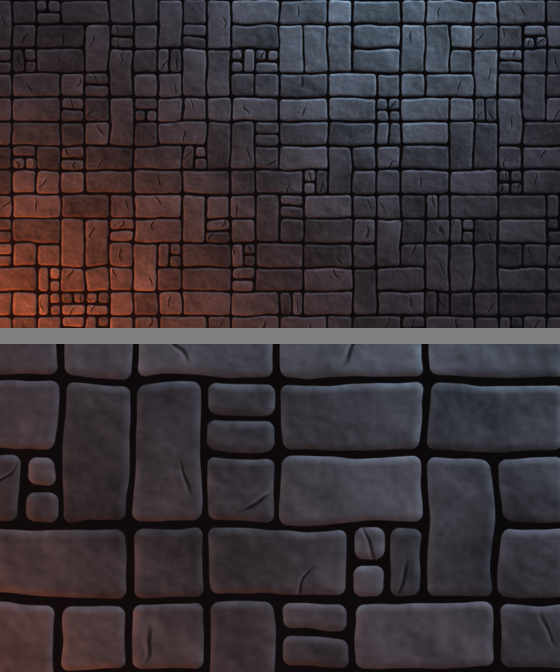
Top: the whole. Bottom: its middle third, enlarged.
A Shadertoy shader for this texture:

```glsl
float hash(vec2 p) {
    return fract(sin(dot(p, vec2(127.1, 311.7))) * 43758.5453);
}

float noise(vec2 p) {
    vec2 i = floor(p), f = fract(p);
    f = f * f * (3.0 - 2.0 * f);
    return mix(mix(hash(i), hash(i + vec2(1, 0)), f.x),
               mix(hash(i + vec2(0, 1)), hash(i + vec2(1, 1)), f.x), f.y);
}

float fbm(vec2 p) {
    float sum = 0.0, amp = 0.5;
    for (int i = 0; i < 4; i++) {
        sum += amp * noise(p);
        p = mat2(1.6, 1.2, -1.2, 1.6) * p + 7.3;
        amp *= 0.5;
    }
    return sum;
}

// Plane tiled by squares of side 6 and 4, so no seam runs straight through
void findSquare(vec2 p, out vec2 lo, out vec2 size) {
    vec2 u = vec2(6, 4), v = vec2(-4, 6);
    vec2 cell = floor(vec2(dot(p, u), dot(p, v)) / 52.0);
    lo = floor(p);
    size = vec2(1);
    for (int k = 0; k < 4; k++) {
        vec2 id = cell + vec2(-(k & 1), k >> 1);
        vec2 corner = id.x * u + id.y * v;
        vec2 q = p - corner;
        if (min(q.x, q.y) >= 0.0 && max(q.x, q.y) < 6.0) {
            lo = corner;
            size = vec2(6);
        }
        q.x -= 6.0;
        if (min(q.x, q.y) >= 0.0 && max(q.x, q.y) < 4.0) {
            lo = corner + vec2(6, 0);
            size = vec2(4);
        }
    }
}

// Random cuts turn each square into stones of 4x2 units and smaller
void findStone(vec2 p, out vec2 lo, out vec2 size) {
    findSquare(p, lo, size);
    for (int k = 0; k < 7; k++) {
        vec2 seed = lo + size * 7.13 + float(k) * 3.7;
        float area = size.x * size.y;
        float keep = area > 8.5 ? 0.0 : area > 4.5 ? (size.x > size.y ? 0.85 : 0.5)
                   : area > 2.5 ? 0.64 : area > 1.5 ? 0.75 : 1.0;
        if (hash(seed) < keep) break;
        bool cutX = size.x > size.y * 1.9
                 || (size.y < size.x * 1.9 && hash(seed + 5.1) > 0.6);
        int axis = cutX ? 0 : 1;
        float span = size[axis];
        float cut = span > 2.5 ? 2.0 * floor(1.0 + hash(seed + 9.7) * (span * 0.5 - 1.0)) : 1.0;
        if (p[axis] < lo[axis] + cut) {
            size[axis] = cut;
        } else {
            lo[axis] += cut;
            size[axis] -= cut;
        }
    }
}

void mainImage(out vec4 fragColor, in vec2 fragCoord) {
    vec2 uv = fragCoord / iResolution.y;
    float pixel = 27.0 / iResolution.y;
    vec2 p = uv * 27.0 + vec2(3.0, 5.0);
    p += 0.2 * (vec2(noise(p * 0.6), noise(p * 0.6 + 31.0)) - 0.5);

    vec2 lo, size;
    findStone(p, lo, size);
    vec2 seed = lo + size * 0.31;
    vec2 c = p - lo - size * 0.5;

    // Rounded stone with a chipped bevel
    float bevel = 0.24;
    float gap = 0.045 + 0.07 * noise(p * 1.7 + seed) + 0.04 * hash(seed + 2.0);
    vec2 q = abs(c) - size * 0.5 + gap;
    vec2 rise = max(q + bevel, 0.0) / bevel;
    float edge = length(rise);
    float stone = 1.0 - smoothstep(-pixel, pixel, (edge - 1.0) * bevel);
    vec2 slope = sign(c) * rise * min(edge, 1.0) / max(edge, 0.001);

    // Worn face, tilted a little, with chisel facets
    float rough = fbm(p * 1.3 + seed * 5.0);
    float fine = fbm(p * 5.0);
    float facet = fbm(p * vec2(0.9, 1.2) + seed * 3.0 + 0.12) - fbm(p * vec2(0.9, 1.2) + seed * 3.0);
    vec2 tilt = vec2(hash(seed + 3.0), hash(seed + 4.0)) - 0.5;
    float face = 0.77 + 0.38 * hash(seed + 1.0) + 0.3 * (rough - 0.47)
               + 0.22 * (fine - 0.47) + 0.9 * facet + 0.16 * dot(c, tilt);

    // Occasional scratch
    float angle = 0.6 + 1.6 * hash(seed + 6.0);
    vec2 along = vec2(cos(angle), sin(angle));
    vec2 s = c - tilt * size * 0.6;
    float across = dot(s, vec2(-along.y, along.x)) + 0.3 * (noise(p * 2.0) - 0.5);
    float reach = (1.0 - smoothstep(0.2, 0.65, abs(dot(s, along)))) * step(0.6, hash(seed + 8.0));
    float scratch = reach * (1.0 - smoothstep(0.02, 0.04 + pixel, abs(across)));
    float lip = reach * (1.0 - smoothstep(0.02, 0.04 + pixel, abs(across - 0.1)));
    face *= 1.0 - 0.5 * scratch + 0.2 * lip;

    // Ember glow from the lower left, cold lamp from above right
    vec2 toWarm = (uv - vec2(0.0, 0.02)) / vec2(0.68, 0.52);
    vec2 toCool = (uv - vec2(1.2, 1.02)) / vec2(0.5, 0.52);
    float warm = exp(-dot(toWarm, toWarm));
    float cool = exp(-dot(toCool, toCool));
    float warmSide = dot(slope, vec2(-0.6, -0.7));
    float coolSide = dot(slope, vec2(0.25, 0.9));

    vec3 color = vec3(0.165, 0.15, 0.175) * (1.0 + 0.35 * coolSide);
    color += vec3(0.35, 0.105, 0.0) * warm * max(1.0 + 0.7 * warmSide, 0.0);
    color += vec3(0.18, 0.25, 0.29) * cool * max(1.0 + 0.6 * coolSide, 0.0);
    color *= face;

    // Worn rims catch the light
    float wear = 0.4 + 1.1 * noise(p * 2.3 + 11.0);
    float coolRim = max(coolSide, 0.0) + 0.45 * abs(slope.x);
    color += vec3(0.07, 0.095, 0.11) * coolRim * wear * (0.6 + cool);
    color += vec3(0.26, 0.09, 0.02) * max(warmSide, 0.0) * wear * sqrt(warm) * 0.7;

    vec3 mortar = vec3(0.045, 0.035, 0.045) + vec3(0.1, 0.025, 0.0) * warm;
    color = mix(mortar, color, stone);
    fragColor = vec4(clamp(color, 0.0, 1.0), 1.0);
}
```
